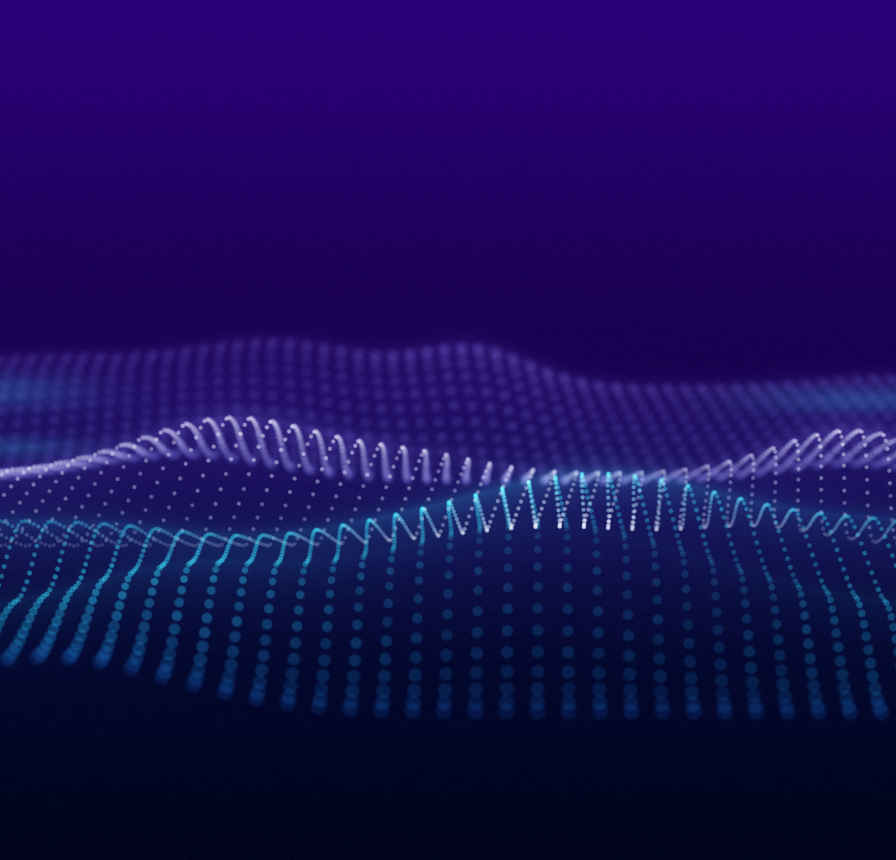
Write a Shadertoy shader that draws this background.

```glsl
// Folded sheets of glowing dots rolling under a violet to navy sky.

const int FOLDS = 6;              // segments between neighbouring crests
const int ROWS = 12;              // dot rows in each segment
const float VANISH_X = 0.60;      // columns fan out from here
const float FAR_SPACING = 0.019;
const float NEAR_SPACING = 0.035;
const float SWAY = 0.030;
const float REACH = 0.025;        // margin around a segment that dots can touch
const float GRAIN = 0.012;

const vec3 SKY_TOP = vec3(0.16, 0.00, 0.46);
const vec3 SKY_LOW = vec3(0.095, 0.00, 0.31);
const vec3 DEEP = vec3(0.012, 0.03, 0.18);
const vec3 FLOOR = vec3(0.00, 0.015, 0.11);
const vec3 HAZE = vec3(0.035, 0.045, 0.126);
const vec3 VIOLET = vec3(0.36, 0.36, 0.78);
const vec3 WHITE = vec3(0.82, 0.84, 1.00);
const vec3 CYAN = vec3(0.10, 0.74, 0.90);
const vec3 BLUE = vec3(0.04, 0.20, 0.46);

// One crest: outline, dot look and glow at a given x
struct Crest { vec2 height; float power; float radius; vec3 color; vec3 glow; };

// Gaussian value and slope
vec2 hill(float x, float center, float width) {
    float d = (x - center) / width;
    return exp(-d * d) * vec2(1.0, -2.0 * d / width);
}

float bump(float x, float center, float width) {
    return hill(x, center, width).x;
}

float hash(vec2 p) {
    vec3 q = fract(vec3(p.xyx) * 0.1031);
    q += dot(q, q.yzx + 33.33);
    return fract((q.x + q.y) * q.z);
}

vec2 level(float y) { return vec2(y, 0.0); }

// Crests and troughs from far to near
Crest crestAt(int k, float x) {
    if (k == 0) return Crest(level(0.55) + 0.035 * hill(x, 0.05, 0.20) + 0.048 * hill(x, 0.32, 0.14)
        + 0.042 * hill(x, 0.53, 0.09) + 0.012 * hill(x, 1.0, 0.12),
        0.13 + 0.10 * bump(x, 0.55, 0.15), 0.0060, VIOLET, VIOLET * 0.9);
    if (k == 1) return Crest(level(0.44) + 0.03 * hill(x, 0.20, 0.15) + 0.02 * hill(x, 0.95, 0.12),
        0.17, 0.0052, VIOLET, vec3(0.0));
    if (k == 2) return Crest(level(0.45) + 0.065 * hill(x, 0.26, 0.15) + 0.018 * hill(x, 0.47, 0.10)
        + 0.05 * hill(x, 0.95, 0.12),
        0.22 + 0.7 * bump(x, 0.30, 0.19) + 0.65 * bump(x, 0.95, 0.12) + 0.4 * bump(x, 0.0, 0.10),
        0.0023, WHITE, VIOLET * 0.3);
    if (k == 3) return Crest(level(0.365) + 0.022 * hill(x, 0.62, 0.16) + 0.02 * hill(x, 0.85, 0.10),
        0.15 + 0.75 * bump(x, 0.62, 0.14), 0.0022, WHITE, vec3(0.0));
    if (k == 4) return Crest(level(0.395) - 0.018 * hill(x, 0.28, 0.13) + 0.055 * hill(x, 0.67, 0.18),
        0.45 + 0.4 * bump(x, 0.60, 0.22), 0.0023, CYAN, CYAN * 0.32);
    if (k == 5) return Crest(level(0.29) + 0.045 * hill(x, 0.20, 0.15) + 0.1 * hill(x, 0.60, 0.26),
        0.16 + 0.55 * bump(x, 0.12, 0.25) + 0.25 * bump(x, 0.98, 0.10), 0.0030, CYAN, CYAN * 0.15);
    return Crest(level(0.17) + 0.065 * hill(x, 0.05, 0.20), 0.26, 0.0095, BLUE, vec3(0.0));
}

vec3 sky(float y) {
    vec3 c = mix(FLOOR, DEEP, smoothstep(0.0, 0.25, y));
    c = mix(c, SKY_LOW, smoothstep(0.22, 0.60, y));
    return mix(c, SKY_TOP, smoothstep(0.55, 1.0, y));
}

float swayAt(int k) {
    return SWAY * (1.0 - float(k) / float(FOLDS)) * sin(float(k) * 1.5 - 1.2);
}

// Nearest dot of each row between two crests
vec3 segmentDots(int k, Crest a, Crest b, vec2 uv) {
    vec3 light = vec3(0.0);
    float aspect = iResolution.x / iResolution.y;
    float swayA = swayAt(k), swayB = swayAt(k + 1);
    for (int j = 0; j < ROWS; j++) {
        float f = (float(j) + 0.5) / float(ROWS);
        float curve = f * f * (3.0 - 2.0 * f);
        float ease = mix(f, curve, 0.8);
        float spacing = mix(FAR_SPACING, NEAR_SPACING, (float(k) + f) / float(FOLDS));
        float origin = VANISH_X + mix(swayA, swayB, curve);
        float column = floor((uv.x - origin) / spacing + 0.5);
        float dx = origin + column * spacing - uv.x;
        vec2 line = mix(a.height, b.height, ease);
        vec2 offset = vec2(dx * aspect, line.x + line.y * dx - uv.y);

        float radius = mix(a.radius, b.radius, f);
        float soft = max(1.0 / iResolution.y, radius * (k < 2 ? 0.8 : 0.3));
        float edge = radius + soft;
        float d2 = dot(offset, offset);
        if (d2 > edge * edge) continue;
        float cover = 1.0 - smoothstep(max(radius - soft, 0.0), edge, sqrt(d2));
        float shimmer = 0.85 + 0.3 * hash(vec2(column + 80.0, float(k * ROWS + j)));
        light += mix(a.color, b.color, f) * cover * mix(a.power, b.power, f) * shimmer;
    }
    return light;
}

// All sheets: mist, crest glow and dots
vec3 sheets(vec2 uv) {
    Crest a = crestAt(0, uv.x);
    float top = a.height.x;
    vec3 light = HAZE * smoothstep(0.20, 0.42, uv.y) * (1.0 - smoothstep(top - 0.06, top + 0.015, uv.y));
    for (int k = 0; k < FOLDS; k++) {
        Crest b = crestAt(k + 1, uv.x);
        float d = uv.y - a.height.x;
        light += a.glow * a.power * exp(-abs(d) / (d > 0.0 ? 0.009 : 0.026));
        float low = min(a.height.x, b.height.x), high = max(a.height.x, b.height.x);
        if (uv.y > low - REACH && uv.y < high + REACH) light += segmentDots(k, a, b, uv);
        a = b;
    }
    // Blurred cyan patches at the sides
    float left = bump(uv.x, 0.0, 0.09) * (bump(uv.y, 0.48, 0.012) + bump(uv.y, 0.545, 0.02));
    float right = bump(uv.x, 0.96, 0.12) * bump(uv.y, 0.535, 0.015);
    return light + CYAN * (0.22 * left + 0.25 * right);
}

void mainImage(out vec4 fragColor, in vec2 fragCoord) {
    vec2 uv = fragCoord / iResolution.xy;
    vec3 color = sky(uv.y);
    if (uv.y > 0.13 && uv.y < 0.70) color += (1.0 - color) * (1.0 - exp(-1.1 * sheets(uv)));
    color += (hash(floor(uv * 500.0)) - 0.5) * GRAIN;
    fragColor = vec4(clamp(color, 0.0, 1.0), 1.0);
}
```
